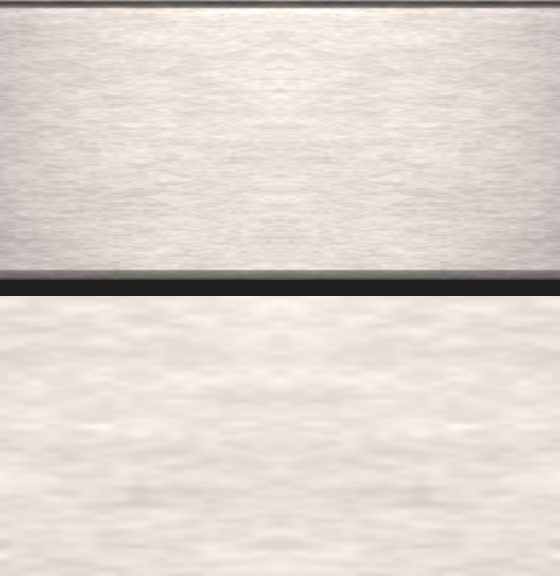
Top: the whole. Bottom: its middle third, enlarged.
Reproduce this texture procedurally as a WebGL 2 fragment shader.

```glsl
#version 300 es
precision highp float;
// A brushed, warm silver metal plate between two dark rolled rims.
// Stretched value noise makes the horizontal grain, mirrored about the middle;
// smooth gradients add the soft light from the top and the shaded sides.

uniform vec2 u_resolution;
out vec4 fragColor;

float hash(vec2 cell) {
    uvec2 q = uvec2(ivec2(cell)) * uvec2(1597u, 3812u);
    uint n = (q.x ^ (q.y * 7919u)) * 747796u + 28915u;
    n = (n ^ (n >> 15)) * 277803u;
    n = (n ^ (n >> 13)) * 91193u;
    return float((n ^ (n >> 16)) & 65535u) / 65535.0;
}

float valueNoise(vec2 p) {
    vec2 cell = floor(p), f = fract(p);
    f = f * f * (3.0 - 2.0 * f);
    return mix(mix(hash(cell), hash(cell + vec2(1, 0)), f.x),
               mix(hash(cell + vec2(0, 1)), hash(cell + vec2(1, 1)), f.x), f.y);
}

// Signed brushed grain, from long streaks down to short fine fibres
float brushedGrain(vec2 p) {
    p.y += 0.004 * (valueNoise(p * vec2(9.0, 14.0)) - 0.5);
    float grain = 0.0;
    vec2 frequency = vec2(6.0, 52.0);
    for (int i = 0; i < 4; i++) {
        float weight = i == 0 ? 0.55 : 0.8;
        grain += weight * (valueNoise(p * frequency + float(i) * 37.0) - 0.5);
        frequency *= vec2(2.0, 1.5);
    }
    return grain;
}

void main() {
    vec2 uv = gl_FragCoord.xy / u_resolution;
    float side = abs(uv.x * 2.0 - 1.0);
    float fromTop = 1.0 - uv.y;
    float aa = 0.75 / u_resolution.y;
    vec2 p = vec2(0.5 * side * u_resolution.x / u_resolution.y, uv.y);

    // Plate lighting
    float tone = 0.893 - 0.115 * pow(side, 2.6);
    tone -= 0.035 * pow(fromTop, 3.0) * (0.6 + side);
    tone += 0.065 * exp(-fromTop * 5.0 - side * side * 4.0);
    tone += 0.035 * exp(-pow((fromTop - 0.042) / 0.014, 2.0));

    // Cloudy patches and grain
    float grain = brushedGrain(p);
    tone += 0.035 * (valueNoise(p * vec2(4.0, 7.0) + 11.0) - 0.5);
    tone += 0.068 * grain;

    // Top rim: thin pale lip, dark groove, fade towards the plate
    float topRim = mix(0.31, 0.52, smoothstep(0.010, 0.030, fromTop));
    topRim = mix(0.62, topRim, smoothstep(0.003 - aa, 0.006 + aa, fromTop));
    topRim += 0.05 * grain - 0.02 * side;
    tone = mix(topRim, tone, smoothstep(0.027 - aa, 0.031 + aa, fromTop));

    // Bottom rim: grey bevel over a dark line
    float bottomRim = mix(0.44, 0.53, smoothstep(0.010, 0.034, uv.y));
    bottomRim = mix(0.27, bottomRim, smoothstep(0.005 - aa, 0.008 + aa, uv.y));
    bottomRim += 0.04 * grain - 0.03 * side * side;
    tone = mix(bottomRim, tone, smoothstep(0.034 - aa, 0.037 + aa, uv.y));

    // Warm silver tint, slightly cooler at the sides
    vec3 tint = mix(vec3(1.034, 1.0, 0.966), vec3(1.034, 0.992, 0.974), side * side);
    fragColor = vec4(clamp(tone * tint, 0.0, 1.0), 1.0);
}
```
